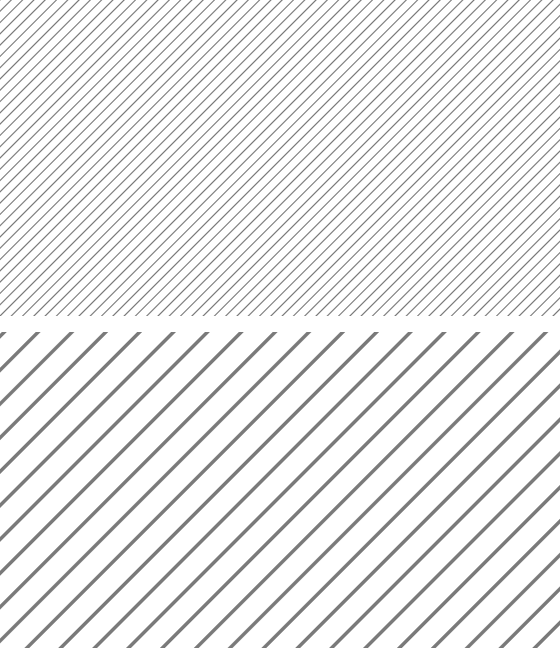
Top: the whole. Bottom: its middle third, enlarged.
Give the GLSL for this pattern, as a WebGL 2 fragment shader.

```glsl
#version 300 es
precision highp float;
// Thin grey diagonal hairlines at 45 degrees on a white ground.
// The coordinate across the lines is folded into one period, and the
// distance to the nearest line is turned into antialiased coverage.

#define LINES_DOWN 28.0      // repeats along the canvas height
#define LINE_WIDTH 0.00368   // thickness, in canvas heights
#define PHASE 0.0            // shift of the lines, in periods
#define LINE_COLOR vec3(0.48)
#define GROUND_COLOR vec3(1.0)

uniform vec2 u_resolution;
out vec4 fragColor;

// Distance to the nearest of a family of parallel lines, measured across them.
float stripeDistance(float across, float period) {
    float cell = fract(across / period + PHASE + 0.5) - 0.5;
    return abs(cell) * period;
}

void main() {
    // Canvas heights as the unit, so the pattern scales with the canvas.
    vec2 p = gl_FragCoord.xy / u_resolution.y;
    float pixel = 1.0 / u_resolution.y;

    // Axis perpendicular to the rising diagonals.
    const vec2 normal = vec2(0.70710678, -0.70710678);
    float period = normal.x / LINES_DOWN;
    float d = stripeDistance(dot(p, normal), period);

    // Linear coverage over a one-pixel edge.
    float coverage = clamp((0.5 * LINE_WIDTH - d) / pixel + 0.5, 0.0, 1.0);
    fragColor = vec4(mix(GROUND_COLOR, LINE_COLOR, coverage), 1.0);
}
```
